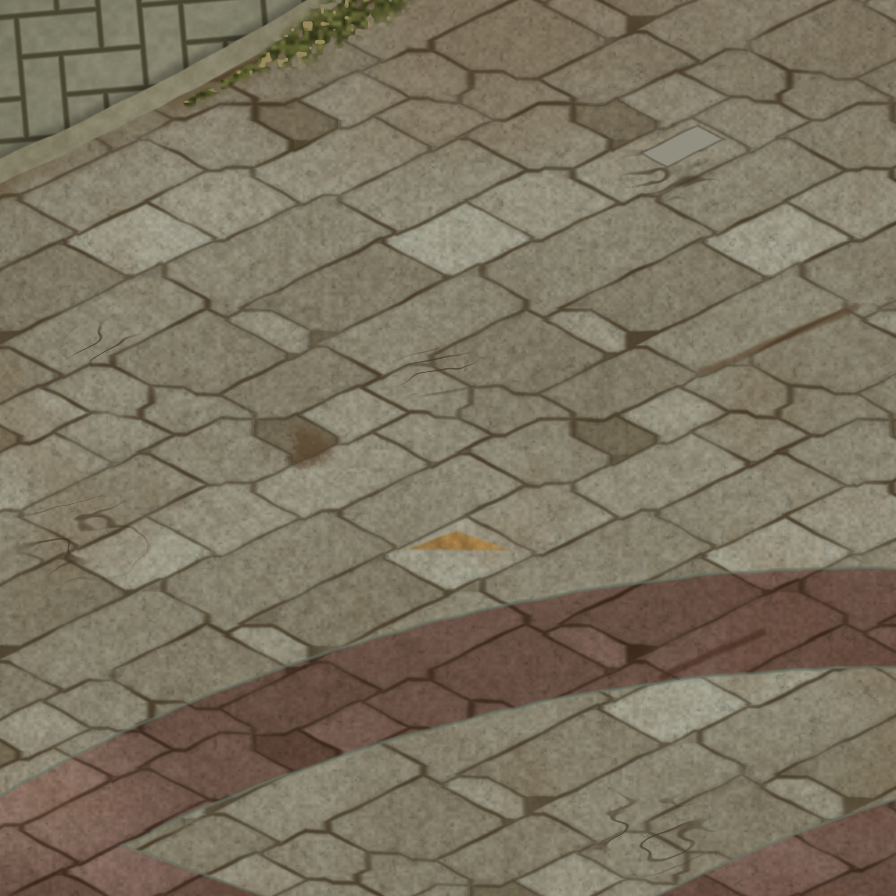
Reproduce this texture procedurally as a WebGL 1 fragment shader.

```glsl
precision highp float;
// Worn stone paving in slanted courses, with a curved red band and a kerb in the corner.
uniform vec2 u_resolution;

float hash(vec2 p) {
  return fract(sin(dot(p, vec2(127.1, 311.7))) * 43758.5);
}

float noise(vec2 p) {
  vec2 i = floor(p), f = fract(p);
  f = f * f * (3. - 2. * f);
  return mix(mix(hash(i), hash(i + vec2(1, 0)), f.x),
             mix(hash(i + vec2(0, 1)), hash(i + 1.), f.x), f.y);
}

float fbm(vec2 p) {
  float sum = 0., amp = .53;
  for (int i = 0; i < 4; i++) {
    sum += amp * noise(p);
    p = p * 2.07 + 11.3;
    amp *= .5;
  }
  return sum;
}

float segment(vec2 p, vec2 a, vec2 b) {
  vec2 d = b - a;
  return length(p - a - d * clamp(dot(p - a, d) / dot(d, d), 0., 1.));
}

float spot(vec2 p, float x, float y, float r) {
  return 1. - smoothstep(.3 * r, r, length((p - vec2(x, y)) * vec2(1, 1.6)));
}

// Slanted axes: x climbs to the right, y falls to the right
vec2 slant(vec2 p) {
  return vec2(.53 * p.x - p.y, p.y + .49 * p.x) / 1.02;
}

// Repeating slab (center, size); s keeps nearest distance, second distance, tone
void slab(vec2 p, vec4 box, float tone, inout vec3 s) {
  vec2 period = vec2(.356, .3515);
  vec2 q = mod(p - box.xy + .5 * period, period) - .5 * period;
  q = abs(slant(q)) - .5 * box.zw;
  float d = max(q.x, q.y);
  if (d < s.x) s = vec3(d, s.x, tone);
  else s.y = min(s.y, d);
}

vec3 slabs(vec2 p) {
  vec3 s = vec3(1, 1, .5);
  slab(p, vec4(.152, .268, .086, .064), 1., s);
  slab(p, vec4(.022, .181, .130, .055), .75, s);
  slab(p, vec4(.038, .111, .062, .052), .8, s);
  slab(p, vec4(-.026, .135, .047, .044), 0., s);
  slab(p, vec4(.128, .207, .138, .060), .6, s);
  slab(p, vec4(.251, .224, .081, .078), .75, s);
  slab(p, vec4(.124, .132, .055, .060), .6, s);
  slab(p, vec4(.313, .013, .042, .061), .75, s);
  slab(p, vec4(.124, .008, .168, .062), .55, s);
  slab(p, vec4(.305, .283, .185, .075), .5, s);
  slab(p, vec4(.031, .326, .146, .068), .36, s);
  slab(p, vec4(.225, .044, .094, .083), .4, s);
  slab(p, vec4(.115, .090, .043, .074), .55, s);
  slab(p, vec4(.342, .077, .100, .052), .42, s);
  slab(p, vec4(.246, .155, .078, .078), .55, s);
  slab(p, vec4(.206, .107, .052, .055), .5, s);
  return s;
}

// Distance to the joints of 2:1 herringbone bricks
float herringbone(vec2 p) {
  vec2 f = fract(p);
  float k = mod(floor(p.x) - floor(p.y), 4.);
  vec2 a = vec2(k == 1. ? 1. : f.x, k == 2. ? 1. : f.y);
  vec2 b = vec2(k == 0. ? 1. : 1. - f.x, k == 3. ? 1. : 1. - f.y);
  return min(min(a.x, a.y), min(b.x, b.y));
}

void main() {
  vec2 p = gl_FragCoord.xy / u_resolution;
  p.y = 1. - p.y; // y runs downward from here on
  float aa = 1. / u_resolution.y + .0005;
  float broad = fbm(p * 9.), grain = fbm(p * 110.), wear = noise(p * 24. + 5.);
  vec2 r = p + .0025 * (vec2(noise(p * 45.), noise(p * 45. + 31.)) - .5);

  // Red band between two arcs, and the pale field inside it
  float outer = 1.953 - length(r - vec2(.9635, 2.587));
  float arc = 1.927 - length(r - vec2(.99, 2.672));
  float dx = p.x - .78;
  float field = min(arc, min(.894 + .36 * p.x, .977 - .47 * dx + .38 * dx * dx) - p.y);
  float red = smoothstep(-aa, aa, outer) * smoothstep(aa, -aa, field);

  // Slabs and joints
  vec3 s = slabs(field > 0. ? r + vec2(.1146, -.169) : r);
  float gap = s.y - s.x;
  float tone = s.z + .4 * broad + .55 * grain - .475;
  vec3 color = mix(vec3(.435, .4, .315), vec3(.61, .6, .53), clamp(tone, 0., 1.1));
  color = mix(color, vec3(.49, .42, .32), .35 * smoothstep(.52, .75, fbm(p * 7. + 40.)));
  color = mix(color, vec3(.47, .41, .33), .4 * smoothstep(.25, 0., p.y));
  color *= .93 + .14 * noise(p * 250.);
  color *= 1. - .12 * smoothstep(.6, .85, fbm(p * 150. + 9.));
  color *= .91 + .09 * smoothstep(0., .016, gap);
  float joint = 1. - smoothstep(.0005, .0035 + .004 * wear + aa, gap);
  color = mix(color, vec3(.27, .22, .14), joint * (.25 + .7 * wear));

  // Cracks, chip, pit, ochre patch and rust
  float broken = max(spot(p, .115, .385, .055), spot(p, .49, .415, .06));
  broken = max(broken, max(spot(p, .75, .19, .07), spot(p, .72, .93, .1)));
  broken = max(broken, spot(p, .09, .6, .1));
  float crack = abs(noise(slant(p) * vec2(30, 65) + 3. * broad) - .5);
  color = mix(color, vec3(.25, .2, .14), .65 * broken * smoothstep(.08, .01, crack));
  vec2 q = abs(slant(r - vec2(.762, .163))) - vec2(.03, .014);
  float chip = max(q.x, q.y);
  color = mix(color, vec3(.28, .25, .2), .6 * smoothstep(.004, 0., abs(chip)));
  color = mix(color, vec3(.57, .56, .5), smoothstep(aa, -aa, chip));
  float pit = spot(r, .335, .502, .055) * smoothstep(.45, .6, fbm(p * 45.));
  color = mix(color, vec3(.33, .24, .15), .6 * pit);
  float ochre = max(abs(r.x - .51) * .38 + .593 - r.y, r.y - .613);
  color = mix(color, vec3(.6, .46, .26) * (.75 + .5 * grain), smoothstep(.003, -.002, ochre));
  float rust = min(segment(r, vec2(.785, .415), vec2(.955, .343)),
                   segment(r, vec2(.74, .755), vec2(.85, .705)));
  color = mix(color, vec3(.34, .26, .17), .6 * smoothstep(.007, .001, rust));

  // Band tint and thin outlines
  vec3 tint = mix(vec3(.79, .635, .64), vec3(.95, .8, .81), spot(p, .02, .89, .2));
  color *= mix(vec3(1), tint, red);
  float line = min(abs(outer), abs(field));
  color = mix(color, vec3(.39, .45, .39), .6 * smoothstep(.003, .0005, line));

  // Kerb, dirt beneath it and herringbone beyond
  float kerb = .204 - .43 * p.x - .25 * p.x * p.x - r.y;
  float dirt = smoothstep(-.04, 0., kerb) * (.2 + .5 * wear);
  color = mix(color, vec3(.34, .27, .17), dirt);
  float mottle = .5 * (broad + grain);
  vec3 stone = mix(vec3(.42, .4, .3), vec3(.63, .61, .52), mottle);
  color = mix(color, stone, smoothstep(-aa, aa, kerb));
  q = mat2(.996, .087, -.087, .996) * (p - .018) / .046;
  vec3 brick = mix(vec3(.41, .41, .33), vec3(.6, .59, .5), mottle);
  brick = mix(vec3(.28, .27, .19), brick, smoothstep(.02, .11, herringbone(q)));
  brick *= .75 + .25 * smoothstep(.028, .045, kerb);
  color = mix(color, brick, smoothstep(.026, .029, kerb));

  // Weeds along the kerb
  float spread = .006 + .022 * smoothstep(.26, .37, p.x);
  float stem = segment(p, vec2(.21, .115), vec2(.43, -.005));
  float weeds = smoothstep(spread * 1.4, spread * .4, stem);
  vec3 leaf = mix(vec3(.18, .19, .09), vec3(.45, .46, .24), noise(p * 190. + 7.));
  leaf = mix(leaf, vec3(.6, .54, .36), smoothstep(.75, .9, noise(p * 150. + 60.)));
  weeds *= smoothstep(.35, .6, noise(p * 140.) + .2 * weeds);
  gl_FragColor = vec4(mix(color, leaf, weeds), 1);
}
```
